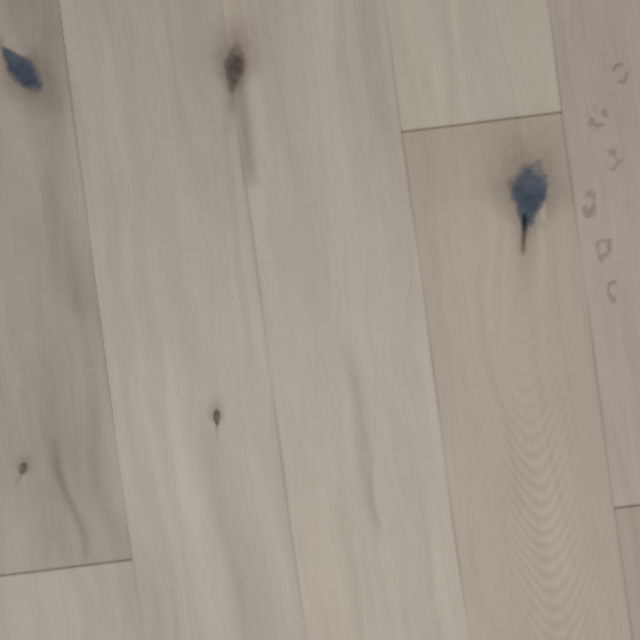
This texture is drawn by a Shadertoy shader. Its source:

```glsl
// Pale oak floorboards seen slightly tilted: sheared planks with soft seams and
// end joints, stretched noise for fibres, nested arches for cathedral grain,
// and teardrop knots, mineral streaks and small ring marks on top.

const float PLANK_WIDTH = 0.2545;
const float LEAN = 0.133;
const float TAU = 6.28319;

// Per plank: colour above the end joint, and the joint's height (-1 = none)
const vec4 PLANKS[5] = vec4[5](
    vec4(0.592, 0.562, 0.516, 0.100),
    vec4(0.634, 0.606, 0.560, -1.0),
    vec4(0.656, 0.620, 0.574, -1.0),
    vec4(0.672, 0.638, 0.590, 0.716),
    vec4(0.632, 0.592, 0.550, 0.087));
// Brightness change below the joint
const float JOINT_SHIFT[5] = float[5](0.035, 0.0, 0.0, -0.046, -0.03);

float hash(vec2 p) {
    vec3 q = fract(p.xyx * vec3(0.1031, 0.1030, 0.0973));
    q += dot(q, q.yzx + 33.33);
    return fract((q.x + q.y) * q.z);
}

float noise(vec2 p) {
    vec2 i = floor(p), f = fract(p);
    f = f * f * (3.0 - 2.0 * f);
    return mix(mix(hash(i), hash(i + vec2(1, 0)), f.x),
               mix(hash(i + vec2(0, 1)), hash(i + vec2(1, 1)), f.x), f.y);
}

// Layered noise centred on zero
float fbm(vec2 p) {
    float sum = 0.0, amp = 0.5;
    for (int i = 0; i < 4; i++) {
        sum += amp * (noise(p) - 0.5);
        p = p * 2.03 + 17.7;
        amp *= 0.5;
    }
    return sum;
}

// Soft wavy stroke from a to b, fading at both ends
float streak(vec2 p, vec2 a, vec2 b, float width, float bend) {
    vec2 ab = b - a;
    float h = clamp(dot(p - a, ab) / dot(ab, ab), 0.0, 1.0);
    vec2 off = p - a - ab * h - vec2(bend * sin(h * TAU), 0.0);
    return exp(-dot(off, off) / (width * width)) * (1.0 - pow(2.0 * h - 1.0, 4.0));
}

// Distance in a teardrop whose blunt end points along the angle; 1 = rim
float teardrop(vec2 p, vec2 centre, vec2 size, float angle) {
    vec2 axis = vec2(sin(angle), cos(angle));
    p -= centre;
    vec2 q = vec2(dot(p, vec2(axis.y, -axis.x)), dot(p, axis)) / size;
    q.x /= mix(0.3, 1.0, smoothstep(-1.2, 0.3, q.y));
    return length(q) + 0.6 * fbm(p * 60.0 + centre * 40.0);
}

// Blends a soft-edged knot with a brown halo over the wood
vec3 addKnot(vec3 wood, float d, vec3 core, float strength, float halo) {
    wood *= 1.0 - halo * exp(-0.32 * d * d) * vec3(0.9, 1.0, 1.08);
    return mix(wood, core, strength * (1.0 - smoothstep(0.6, 1.25, d)));
}

// Nested U-shaped growth lines around a vertical axis
float cathedral(vec2 q, float spacing) {
    float rise = q.y - 2.3 * sqrt(q.x * q.x + 0.0009);
    return sin(TAU * rise / spacing + 6.0 * fbm(q * vec2(20.0, 9.0)));
}

// Broken oval ring
float ringMark(vec2 p, vec2 centre, vec2 size) {
    float d = length((p - centre) / size) + 0.9 * fbm(p * 65.0);
    return exp(-pow((d - 0.75) / 0.32, 2.0)) * smoothstep(0.25, 0.7, noise(p * 95.0));
}

void mainImage(out vec4 fragColor, in vec2 fragCoord) {
    vec2 uv = fragCoord / iResolution.xy;

    // Plank coordinates: across in plank widths, along in canvas units
    float wobble = 0.003 * (noise(vec2(uv.y * 5.0, 3.0)) - 0.5);
    float across = (uv.x + wobble - 0.091 - LEAN * (1.0 - uv.y)) / PLANK_WIDTH;
    float along = uv.y - 0.124 * uv.x;
    float id = floor(across);
    int k = clamp(int(id) + 1, 0, 4);
    float toJoint = along - PLANKS[k].w;
    float below = 1.0 - smoothstep(-0.002, 0.002, toJoint);
    vec3 col = PLANKS[k].rgb + JOINT_SHIFT[k] * below * vec3(0.9, 1.1, 1.15);

    // Light pooling low in the middle, dimmer towards the top and corners
    col += 0.040 * (0.45 - uv.y);
    col += 0.036 * exp(-4.5 * dot(uv - vec2(0.53, 0.36), uv - vec2(0.53, 0.36))) - 0.012;

    // Cloudy stain, fibres and fine grain
    vec2 fibre = vec2(across + 0.3 * fbm(vec2(across, along) * 3.0) + id * 9.0, along);
    float mottled = id < 0.0 ? 0.12 : 0.050;
    col += mottled * fbm(vec2(fibre.x * 3.5, along * 4.0)) * vec3(1.0, 1.0, 0.95);
    col += 0.046 * fbm(fibre * vec2(12.0, 2.2));
    col += 0.020 * fbm(fibre * vec2(50.0, 9.0));
    col += 0.012 * fbm(uv * 90.0);
    col += vec3(0.009, 0.0, -0.008) * fbm(uv * vec2(6.0, 2.5) + 4.0);

    // Cathedral grain on the warm plank
    vec2 arch = vec2((across - 2.56) * PLANK_WIDTH, along);
    float archFade = exp(-pow(arch.x / 0.058, 2.0)) * smoothstep(0.48, 0.12, along);
    if (k == 3) col += 0.015 * archFade * cathedral(arch, 0.025);

    // Mineral streaks, pale sapwood and a thin crack
    col -= vec3(0.060, 0.048, 0.036) * streak(uv, vec2(0.53, 0.48), vec2(0.60, 0.15), 0.013, 0.009);
    col -= 0.030 * streak(uv, vec2(0.565, 0.34), vec2(0.595, 0.17), 0.005, 0.006);
    col += 0.026 * streak(uv, vec2(0.26, 0.46), vec2(0.34, -0.1), 0.035, -0.008);
    col -= 0.030 * streak(uv, vec2(0.32, 0.38), vec2(0.39, -0.06), 0.016, -0.008);
    col -= 0.070 * streak(uv, vec2(0.085, 0.32), vec2(0.135, 0.11), 0.007, -0.008);
    col -= 0.10 * streak(uv, vec2(0.365, 0.93), vec2(0.395, 0.70), 0.012, 0.0);
    col -= 0.035 * streak(uv, vec2(0.06, 0.82), vec2(0.12, 0.50), 0.030, 0.01);

    // Seams of uneven depth and end joints
    float seam = abs(across - floor(across + 0.5)) * PLANK_WIDTH;
    float depth = 0.008 + 0.055 * noise(vec2(uv.y * 7.0, floor(across + 0.5) * 5.0));
    col -= depth * exp(-pow(seam / 0.0027, 2.0));
    col -= 0.13 * exp(-pow(toJoint / 0.0025, 2.0));

    // Ring marks scattered down the right plank
    for (int i = 0; i < 6; i++) {
        float n = float(i);
        vec2 centre = vec2(0.92 + 0.055 * fract(n * 0.618 + 0.8), 0.545 + 0.068 * n);
        col -= 0.085 * ringMark(uv, centre, vec2(0.014, 0.019));
    }

    // Knots: two slate-filled, one brown, two pinholes
    vec3 slate = vec3(0.25, 0.28, 0.325) + 0.16 * fbm(uv * 45.0);
    vec3 umber = vec3(0.32, 0.29, 0.27) + 0.35 * fbm(uv * 75.0);
    col += 0.10 * streak(uv, vec2(0.853, 0.73), vec2(0.852, 0.65), 0.004, 0.004);
    col = addKnot(col, teardrop(uv, vec2(0.826, 0.690), vec2(0.031, 0.052), 0.08), slate, 0.95, 0.22);
    col -= 0.18 * streak(uv, vec2(0.820, 0.67), vec2(0.817, 0.60), 0.004, 0.0);
    col += 0.09 * streak(uv, vec2(0.0, 0.93), vec2(0.045, 0.91), 0.012, 0.0);
    col = addKnot(col, teardrop(uv, vec2(0.030, 0.895), vec2(0.020, 0.044), 2.45), slate, 0.92, 0.26);
    col = addKnot(col, teardrop(uv, vec2(0.366, 0.893), vec2(0.017, 0.038), 0.1), umber, 0.70, 0.28);
    col = addKnot(col, teardrop(uv, vec2(0.339, 0.347), vec2(0.006, 0.014), 0.0), umber, 0.8, 0.18);
    col = addKnot(col, teardrop(uv, vec2(0.036, 0.267), vec2(0.007, 0.011), 0.4), umber, 0.7, 0.18);

    fragColor = vec4(clamp(col, 0.0, 1.0), 1.0);
}
```
